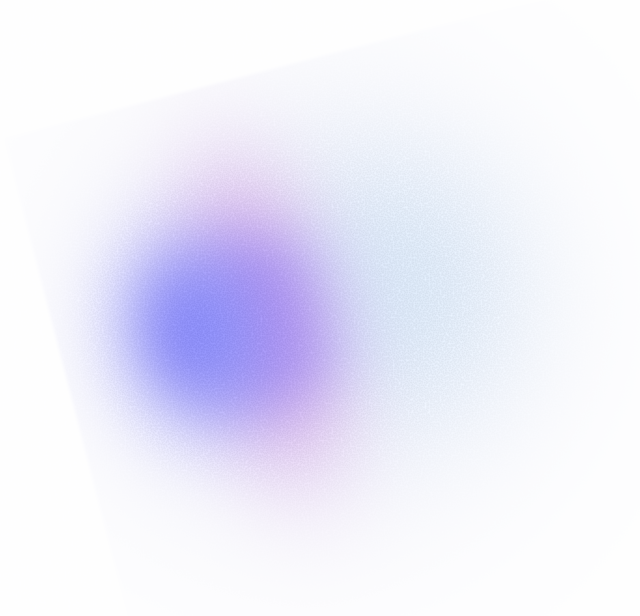
Write a WebGL 2 fragment shader that draws this background.

```glsl
#version 300 es
precision highp float;
// Soft blurred orb on white: a wide veil, a pale blue haze, a tilted violet
// band with pink ends and a blue core, each a smooth elliptical falloff.
// A faint tilted frame trims the glow, and cellular noise adds paper grain.

#define TILT 0.2537          // lean of the band and frame, in radians
#define FRAME_LEFT -0.332    // frame edges, measured from the band centre
#define FRAME_TOP -0.393
#define FRAME_SOFT 0.005
#define GRAIN_CELLS 330.0    // grain cells per canvas height
#define GRAIN_AMOUNT 0.06

uniform vec2 u_resolution;
out vec4 outColor;

const vec3 PAPER = vec3(0.996, 0.996, 0.998);
const vec3 VEIL = vec3(0.940, 0.942, 0.976);
const vec3 HAZE = vec3(0.855, 0.905, 0.962);
const vec3 VIOLET = vec3(0.710, 0.590, 0.930);
const vec3 PINK = vec3(0.840, 0.665, 0.900);
const vec3 BLUE = vec3(0.555, 0.560, 0.970);
const vec2 BAND_CENTER = vec2(0.427, 0.478);

vec2 hash2(vec2 cell) {
  vec3 h = fract(cell.xyx * vec3(0.1031, 0.1030, 0.0973));
  h += dot(h, h.yzx + 33.33);
  return fract((h.xx + h.yz) * h.zy);
}

// Distance to the nearest jittered cell point
float cellular(vec2 p) {
  vec2 cell = floor(p);
  vec2 local = fract(p);
  float nearest = 2.0;
  for (int y = -1; y <= 1; y++) {
    for (int x = -1; x <= 1; x++) {
      vec2 offset = vec2(x, y);
      nearest = min(nearest, length(offset + hash2(cell + offset) - local));
    }
  }
  return nearest;
}

// Elliptical falloff: 1 in the middle, 1/e at the given radii
float glow(vec2 p, vec2 radii, float power) {
  return exp(-pow(length(p / radii), power));
}

// Coordinates across (x) and down (y) the tilted frame
vec2 toFrame(vec2 p) {
  float c = cos(TILT), s = sin(TILT);
  return vec2(c * p.x + s * p.y, s * p.x - c * p.y);
}

void main() {
  vec2 p = gl_FragCoord.xy / u_resolution.y;
  vec2 band = toFrame(p - BAND_CENTER);

  // Wide pale layers
  vec3 color = mix(PAPER, VEIL, glow(p - vec2(0.474, 0.499), vec2(0.352), 2.0));
  color = mix(color, HAZE, glow(p - vec2(0.617, 0.530), vec2(0.224), 2.2));

  // Violet band turning pink towards its ends, then the blue core
  vec3 bandColor = mix(VIOLET, PINK, smoothstep(0.06, 0.23, abs(band.y)));
  color = mix(color, bandColor, glow(band, vec2(0.129, 0.233), 2.4));
  vec2 core = toFrame(p - vec2(0.318, 0.461));
  color = mix(color, BLUE, glow(core, vec2(0.125, 0.152), 2.2));

  // Trim by the left and top edges of the frame
  vec2 inside = smoothstep(-FRAME_SOFT, FRAME_SOFT, band - vec2(FRAME_LEFT, FRAME_TOP));
  color = mix(PAPER, color, inside.x * inside.y);

  // Grain, only where there is tint
  float tint = smoothstep(0.0, 0.12, 1.0 - color.r);
  color += GRAIN_AMOUNT * tint * (cellular(p * GRAIN_CELLS) - 0.45);

  outColor = vec4(clamp(color, 0.0, 1.0), 1.0);
}
```
